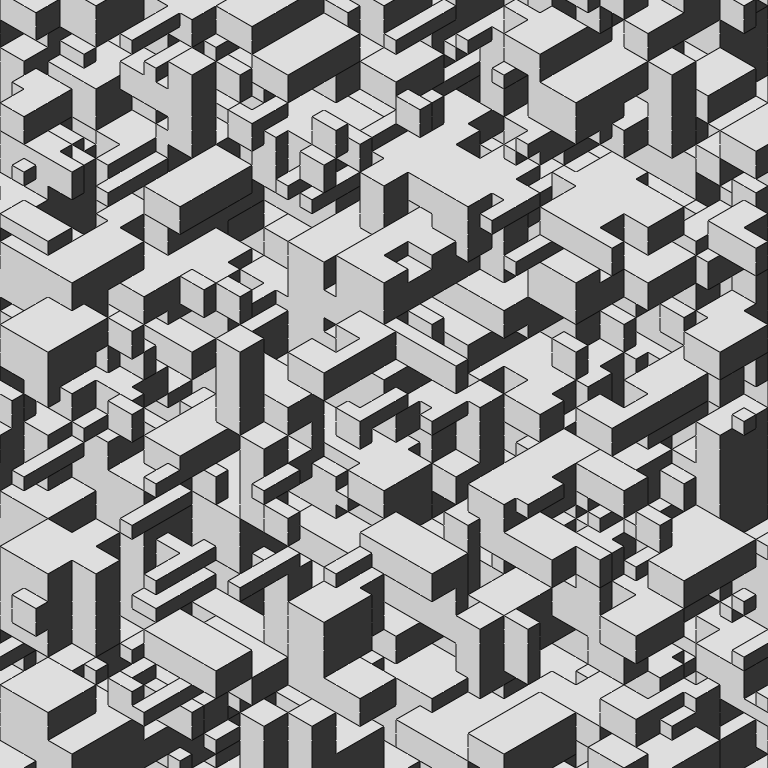
Write a WebGL 1 fragment shader that draws this pattern.

```glsl
precision highp float;
// Isometric maze of merged grey blocks, beams and pillars with thin outlines.

uniform vec2 u_resolution;

const float COLUMNS = 64.0;       // lattice columns per canvas height
const float LINE_WIDTH = 0.0013;  // in canvas units
const float LINE_SHADE = 0.05;
const vec3 FACE_SHADES = vec3(0.198, 0.79, 0.87);  // right, left, top
const float FRONT_DEPTH = 12.0;   // no box is centred nearer than this
const float DEPTH_RANGE = 30.0;   // distance over which space fills up
const float START_LAYER = 6.0;    // rays start in front of every box
const int MAX_STEPS = 45;

float hash(vec3 p) {
  p = fract(p * vec3(0.1031, 0.1030, 0.0973));
  p += dot(p, p.zyx + 33.33);
  return fract((p.x + p.y) * p.z);
}

// Grid of boxes of one size; each is present by chance, more often further back.
bool inBox(vec3 cell, vec3 size, float seed, float density, float falloff) {
  vec3 id = floor((cell + 0.5) / size);
  float depth = dot((id + 0.5) * size, vec3(1.0));
  float fill = clamp((FRONT_DEPTH - depth) / DEPTH_RANGE, 0.0, 1.0);
  return hash(id + seed) < density * pow(fill, falloff);
}

// Shafts of one size that cut holes at any depth.
bool inShaft(vec3 cell, vec3 size, float seed, float density) {
  return hash(floor((cell + 0.5) / size) + seed) < density;
}

bool isSolid(vec3 cell) {
  bool filled = inBox(cell, vec3(4.0, 4.0, 3.0), 11.0, 1.02, 2.0)
    || inBox(cell, vec3(3.0, 6.0, 2.0), 37.0, 0.36, 1.0)
    || inBox(cell, vec3(6.0, 3.0, 2.0), 59.0, 0.24, 1.0)
    || inBox(cell, vec3(2.0, 2.0, 6.0), 83.0, 0.18, 1.0)
    || inBox(cell, vec3(1.0, 5.0, 1.0), 107.0, 0.10, 1.0)
    || inBox(cell, vec3(2.0, 1.0, 2.0), 131.0, 0.09, 1.0);
  if (!filled) return false;
  return !inShaft(cell, vec3(2.0, 2.0, 6.0), 151.0, 0.10)
    && !inShaft(cell, vec3(6.0, 2.0, 2.0), 173.0, 0.09);
}

// Walks along the view diagonal; returns the shade and plane of the face hit.
vec2 traceFace(vec3 origin) {
  vec3 start = origin + START_LAYER + 1.0 / 6.0;
  vec3 cell = floor(start);
  vec3 crossing = start - cell;
  vec3 axis = vec3(0.0);
  for (int i = 0; i < MAX_STEPS; i++) {
    axis = step(crossing, crossing.yzx) * step(crossing, crossing.zxy);
    crossing += axis;
    cell -= axis;
    if (isSolid(cell)) break;
  }
  return vec2(dot(axis, FACE_SHADES), dot(axis, cell));
}

// Part of a pixel covered by a line whose centre is dist away.
float lineCoverage(float dist, float pixel) {
  float halfWidth = 0.5 * LINE_WIDTH;
  float inner = max(dist - 0.5 * pixel, -halfWidth);
  float outer = min(dist + 0.5 * pixel, halfWidth);
  return clamp((outer - inner) / pixel, 0.0, 1.0);
}

// Screen position to the point on the plane x + y + z = 0.
vec3 unproject(vec2 uv) {
  float across = uv.x * COLUMNS;
  float up = uv.y * COLUMNS * 0.8660254;
  return vec3(across * 0.5 - up / 3.0, -across * 0.5 - up / 3.0, up * 2.0 / 3.0);
}

// Direction in that plane across one of the three lattice line families.
vec3 planeVector(vec3 d) {
  return d - d.zxy;
}

float drawBlocks(vec2 uv, float pixel) {
  // Locate the lattice triangle around this point.
  vec3 point = unproject(uv);
  vec3 diff = point - point.yzx;
  vec3 base = floor(diff);
  vec3 part = diff - base;
  bool flipped = dot(part, vec3(1.0)) > 1.5;
  vec3 edgeDist = (flipped ? 1.0 - part : part) / COLUMNS;
  float side = flipped ? 1.0 : -1.0;
  vec3 centre = planeVector(base + (flipped ? 2.0 : 1.0) / 3.0) / 3.0;

  // Compare its face with those across nearby edges.
  vec2 face = traceFace(centre);
  float shade = face.x;
  float outline = 0.0;
  for (int k = 0; k < 3; k++) {
    vec3 edge = vec3(k == 0, k == 1, k == 2);
    float dist = dot(edge, edgeDist);
    if (dist < pixel + LINE_WIDTH) {
      vec2 other = traceFace(centre + side * planeVector(edge) / 3.0);
      float blend = clamp(0.5 - dist / pixel, 0.0, 0.5);
      shade += (other.x - face.x) * blend;
      if (distance(other, face) > 0.01) {
        outline = max(outline, lineCoverage(dist, pixel));
      }
    }
  }
  return mix(clamp(shade, 0.0, 1.0), LINE_SHADE, outline);
}

void main() {
  vec2 uv = gl_FragCoord.xy / u_resolution.y;
  gl_FragColor = vec4(vec3(drawBlocks(uv, 1.0 / u_resolution.y)), 1.0);
}
```
